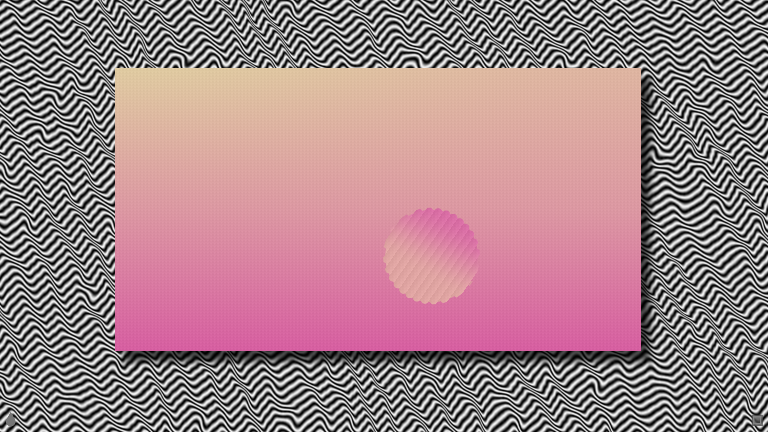
Write a WebGL 2 fragment shader that draws this background.

```glsl
#version 300 es
precision highp float;
// A sunset-coloured knitted panel with a ribbed disc, floating over rippled
// monochrome stripes. Noise bends the stripes; box and capsule distances
// shape the panel, its soft shadow, the ribs and two small corner marks.
uniform vec2 u_resolution;
out vec4 fragColor;

const vec2 PANEL_CENTER = vec2(-0.0139, 0.0150);
const vec2 PANEL_HALF = vec2(0.6090, 0.3275);
const vec2 SHADOW_SHIFT = vec2(0.021, -0.024);
const vec2 DISC_CENTER = vec2(0.110, -0.0926);
const float DISC_RADIUS = 0.108;
const vec2 MARK_POS = vec2(0.864, -0.473);
const vec3 SAND = vec3(0.875, 0.795, 0.630);
const vec3 APRICOT = vec3(0.870, 0.710, 0.630);
const vec3 ROSE = vec3(0.860, 0.595, 0.635);
const vec3 PINK = vec3(0.840, 0.370, 0.630);
const float TAU = 6.2831853;

float hash(vec2 p) {
  vec3 q = fract(p.xyx * 0.1031);
  q += dot(q, q.yzx + 33.33);
  return fract((q.x + q.y) * q.z);
}

float noise(vec2 p) {
  vec2 i = floor(p), f = fract(p);
  f = f * f * (3.0 - 2.0 * f);
  float low = mix(hash(i), hash(i + vec2(1, 0)), f.x);
  float high = mix(hash(i + vec2(0, 1)), hash(i + vec2(1, 1)), f.x);
  return mix(low, high, f.y);
}

float boxDistance(vec2 p, vec2 halfSize) {
  vec2 d = abs(p) - halfSize;
  return length(max(d, 0.0)) + min(max(d.x, d.y), 0.0);
}

float coverage(float d, float pixel) {
  return 1.0 - smoothstep(-0.5 * pixel, 0.5 * pixel, d);
}

// Height field whose level lines rise gently and fall steeply to the right.
float rippleHeight(vec2 p) {
  vec2 slanted = vec2(p.x + 0.46 * p.y, p.y);
  float broad = noise(slanted * vec2(6.0, 3.0) + 17.0) - 0.5;
  float fine = noise(p * 24.0 + 41.0) - 0.5;
  float t = (slanted.x + 0.07 * broad + 0.022 * fine) * TAU / 0.068;
  float wave = sin(t) - 0.25 * sin(2.0 * t);
  float amplitude = mix(0.007, 0.018, noise(slanted * vec2(10.0, 5.0) + 5.0));
  return p.y - amplitude * wave + 0.03 * broad + 0.012 * fine;
}

// Soft stripes along the height field, fading where they crowd together.
vec3 ripples(vec2 p, float period, float pixel) {
  float height = rippleHeight(p);
  vec2 ahead = vec2(rippleHeight(p + vec2(pixel, 0)), rippleHeight(p + vec2(0, pixel)));
  float crowding = length(ahead - height) / period;
  float contrast = 1.0 - 0.55 * smoothstep(0.25, 0.6, crowding);
  float grain = noise(p * 210.0) - 0.5;
  float stripe = sin(height * TAU / period) * contrast;
  return vec3(0.48 + 0.45 * stripe + 0.08 * grain);
}

// Vertical gradient, warmer towards the upper right.
vec3 sunset(vec2 uv) {
  vec3 top = mix(SAND, APRICOT, smoothstep(0.0, 1.0, uv.x));
  vec3 upper = mix(ROSE, top, clamp(2.0 * uv.y - 1.0, 0.0, 1.0));
  return mix(PINK, upper, clamp(2.0 * uv.y, 0.0, 1.0));
}

// Fine columns of stitches joined into chevron rows.
float knit(vec2 p, float period) {
  float column = p.x / period;
  float chevron = abs(fract(column) - 0.5);
  float stitch = sin((1.15 * p.y / period + chevron) * TAU);
  return 0.010 * cos(column * TAU) + 0.009 * stitch;
}

// Parallel capsules cut to a circle: x = coverage, y = position across a rib.
vec2 ribs(vec2 p, float radius, float width, float pixel) {
  float index = floor(p.x / width);
  float middle = (index + 0.5) * width;
  float reach = sqrt(max(radius * radius - middle * middle, 0.0));
  float across = p.x - middle;
  float along = max(abs(p.y) - max(reach - 0.35 * width, 0.0), 0.0);
  float capsule = length(vec2(across, along)) - 0.52 * width;
  float ring = length(p) - radius;
  float d = min(max(capsule, ring - 0.22 * width), ring + 0.06 * width);
  return vec2(coverage(d, pixel), across / width + 0.5);
}

void main() {
  vec2 p = (gl_FragCoord.xy - 0.5 * u_resolution) / u_resolution.y;
  float pixel = 1.0 / u_resolution.y;
  vec3 color = ripples(p, 0.0168, pixel);

  // Corner marks: a droplet on the left, a framed square on the right.
  vec2 drop = p - vec2(-MARK_POS.x, MARK_POS.y);
  float taper = max(abs(drop.x) + 0.55 * drop.y - 0.011, -drop.y);
  float droplet = min(length(drop + vec2(0.0, 0.003)) - 0.011, taper);
  color = mix(color, vec3(0.46), coverage(droplet, pixel));
  float square = boxDistance(p - MARK_POS, vec2(0.013));
  color = mix(color, vec3(0.30), 0.8 * coverage(square, pixel));
  color = mix(color, vec3(0.52), coverage(abs(square + 0.005) - 0.0015, pixel));

  // Panel and its soft shadow.
  vec2 local = p - PANEL_CENTER;
  float shade = boxDistance(local - SHADOW_SHIFT, PANEL_HALF);
  color *= 1.0 - 0.70 * (1.0 - smoothstep(-0.016, 0.016, shade));
  float weave = knit(p, 0.0080);
  vec3 panel = sunset(0.5 + 0.5 * local / PANEL_HALF) + weave;

  // Ribbed disc, pink at the upper right and apricot at the lower left.
  vec2 q = p - DISC_CENTER;
  vec2 axis = normalize(vec2(0.57, 0.82));
  vec2 turned = vec2(dot(q, vec2(axis.y, -axis.x)), dot(q, axis));
  vec2 rib = ribs(turned, DISC_RADIUS, 0.0180, pixel);
  float blend = smoothstep(-0.45, 0.95, dot(q, vec2(0.52, 0.85)) / DISC_RADIUS);
  vec3 disc = mix(vec3(0.875, 0.645, 0.635), vec3(0.850, 0.43, 0.645), blend);
  disc += 0.05 * (rib.y - 0.5) + 0.7 * weave;
  panel = mix(panel, disc, rib.x);

  color = mix(color, panel, coverage(boxDistance(local, PANEL_HALF), pixel));
  fragColor = vec4(clamp(color, 0.0, 1.0), 1.0);
}
```
